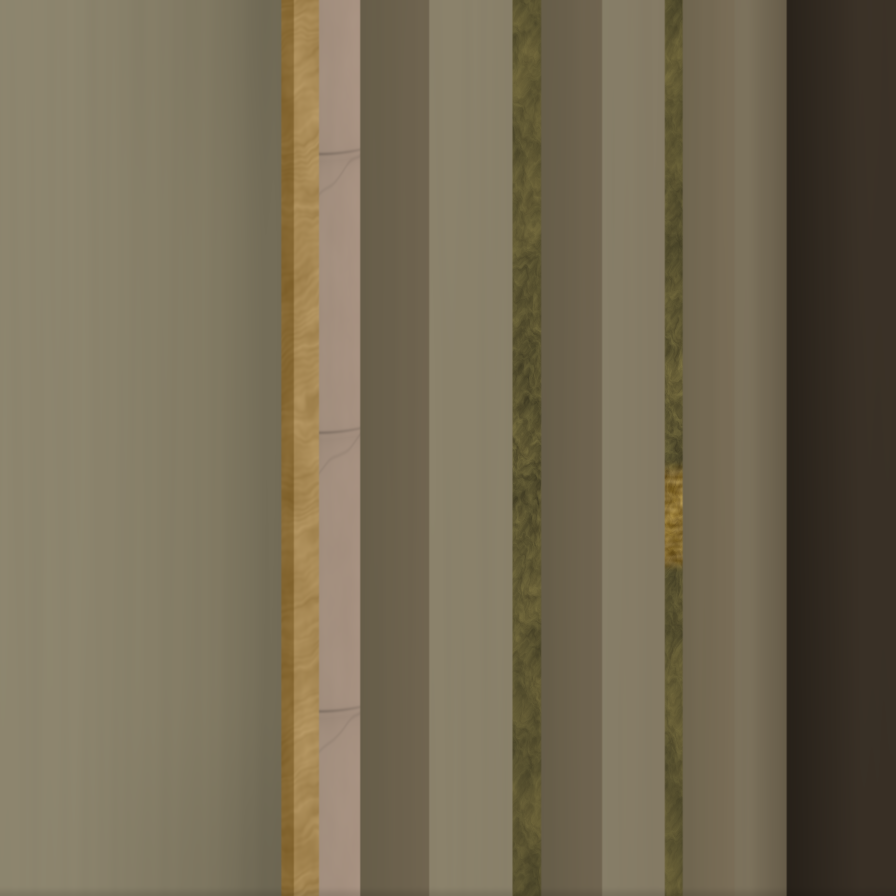
A Shadertoy shader for this texture:

```glsl
// Upright wall slats with a timber strip, pale stone, mossy gaps and a dark end panel.

float hash(vec2 p) {
    vec3 q = fract(vec3(p.xyx) * 0.1031);
    q += dot(q, q.yzx + 33.33);
    return fract((q.x + q.y) * q.z);
}

vec2 gradientAt(vec2 cell) {
    float angle = 6.28318 * hash(cell + 17.0);
    return vec2(cos(angle), sin(angle));
}

// Gradient noise, roughly -0.7 to 0.7
float noise(vec2 p) {
    vec2 i = floor(p), f = p - i;
    vec2 u = f * f * f * (f * (f * 6.0 - 15.0) + 10.0);
    vec2 e = vec2(1.0, 0.0);
    float low = mix(dot(gradientAt(i), f), dot(gradientAt(i + e), f - e), u.x);
    float high = mix(dot(gradientAt(i + e.yx), f - e.yx),
                     dot(gradientAt(i + 1.0), f - 1.0), u.x);
    return mix(low, high, u.y);
}

float fbm(vec2 p) {
    float sum = 0.0, weight = 0.6;
    for (int i = 0; i < 4; i++) {
        sum += weight * noise(p);
        p = mat2(1.6, 1.2, -1.2, 1.6) * p + 7.3;
        weight *= 0.55;
    }
    return sum;
}

// Soft-edged coverage of everything right of an edge
float rightOf(float x, float edge, float blur) {
    return smoothstep(edge - blur, edge + blur, x);
}

// Horizontal blend between two colours over a span
vec3 ramp(float x, float from, float to, vec3 a, vec3 b) {
    return mix(a, b, clamp((x - from) / (to - from), 0.0, 1.0));
}

vec3 wall(vec2 p) {
    vec3 c = ramp(p.x, 0.08, 0.29, vec3(0.55, 0.52, 0.43), vec3(0.495, 0.465, 0.375));
    float corner = smoothstep(0.23, 0.315, p.x);
    float ends = smoothstep(0.25, 0.0, p.y) + 0.5 * smoothstep(0.7, 1.0, p.y);
    return c * (1.0 - 0.09 * corner - 0.05 * ends * smoothstep(0.0, 0.3, p.x));
}

vec3 timber(vec2 p, float sideEdge, float blur) {
    float warp = fbm(p * vec2(14.0, 9.0));
    float grain = noise(vec2(p.x * 18.0, p.y * 125.0 - p.x * 45.0 + warp * 5.0));
    float blotch = fbm(p * vec2(22.0, 11.0) + 4.0);
    vec3 front = vec3(0.66, 0.54, 0.335) + 0.07 * grain + 0.10 * blotch;
    vec3 side = vec3(0.53, 0.41, 0.20) + 0.04 * grain + 0.09 * blotch;
    return mix(side, front, rightOf(p.x, sideEdge, blur));
}

vec3 stone(vec2 p, float left, float right, float period) {
    float across = (p.x - left) / (right - left);
    vec3 c = mix(vec3(0.63, 0.555, 0.49), vec3(0.66, 0.575, 0.51), across);
    c += 0.018 * fbm(p * vec2(30.0, 12.0));
    // Curved joints and faint veins below them
    float y = p.y - 0.206 - 0.005 * across * across;
    float row = floor(y / period + 0.5);
    float d = y - row * period;
    float joint = exp(-pow(d / 0.0020, 2.0)) * (1.0 - 0.5 * across);
    float veinY = -0.045 + 0.038 * across + 0.012 * noise(vec2(across * 2.0, row));
    float vein = exp(-pow((d - veinY) / 0.0025, 2.0));
    float shade = exp(-abs(d + 0.008) / 0.012);
    return c * (1.0 - 0.17 * joint - 0.05 * vein - 0.04 * shade);
}

vec3 moss(vec2 p, float warmth) {
    float broad = fbm(p * vec2(28.0, 16.0));
    float fine = fbm(p * vec2(110.0, 75.0) + broad * 3.0);
    float lively = 0.55 + 0.45 * exp(-pow((p.y - 0.5) / 0.22, 2.0));
    vec3 c = vec3(0.365, 0.335, 0.195) + vec3(0.15, 0.13, 0.07) * broad;
    c += lively * vec3(0.17, 0.16, 0.09) * fine;
    return c + warmth * (vec3(0.16, 0.09, 0.0) + 0.16 * noise(p * vec2(70.0, 170.0)));
}

vec3 darkPanel(vec2 p, float left) {
    vec3 c = ramp(p.x, left, 0.96, vec3(0.155, 0.13, 0.10), vec3(0.225, 0.19, 0.15));
    return c * (1.0 + 0.06 * (p.y - 0.5));
}

void mainImage(out vec4 fragColor, in vec2 fragCoord) {
    vec2 p = fragCoord / iResolution.xy;
    float x = p.x;
    float blur = max(0.0013, 0.75 / iResolution.x);
    vec3 shadow = vec3(0.40, 0.365, 0.285), shadowLit = vec3(0.44, 0.395, 0.315);
    vec3 lit = vec3(0.545, 0.51, 0.42), litDim = vec3(0.515, 0.475, 0.39);

    // Layers from left to right, each covering what lies beyond its edge
    vec3 c = wall(p);
    c = mix(c, timber(p, 0.328, blur), rightOf(x, 0.314, blur));
    c = mix(c, stone(p, 0.356, 0.402, 0.311), rightOf(x, 0.356, blur));
    c = mix(c, ramp(x, 0.402, 0.479, shadow, shadowLit), rightOf(x, 0.402, blur));
    c = mix(c, ramp(x, 0.479, 0.572, lit, lit * 0.98), rightOf(x, 0.479, blur));
    c = mix(c, moss(p, 0.0), rightOf(x, 0.572, blur));
    c = mix(c, ramp(x, 0.604, 0.672, shadow, shadowLit), rightOf(x, 0.604, blur));
    c = mix(c, ramp(x, 0.672, 0.742, lit * 0.97, litDim), rightOf(x, 0.672, blur));
    float golden = rightOf(p.y, 0.368, 0.008) * (1.0 - rightOf(p.y, 0.477, 0.012));
    c = mix(c, moss(p + vec2(0.3, 0.0), golden), rightOf(x, 0.742, blur));
    c = mix(c, ramp(x, 0.762, 0.82, shadow * 1.09, shadowLit * 1.09), rightOf(x, 0.762, blur));
    vec3 rounded = ramp(x, 0.835, 0.878, vec3(0.485, 0.445, 0.36), vec3(0.40, 0.36, 0.285));
    c = mix(c, rounded, rightOf(x, 0.82, blur));
    c = mix(c, darkPanel(p, 0.878), rightOf(x, 0.878, blur));

    // Faint vertical streaks and a thin darkening along the lower border
    c *= 1.0 + 0.018 * noise(vec2(x * 90.0, p.y * 1.5));
    c *= 1.0 - 0.10 * smoothstep(0.012, 0.0, p.y);
    fragColor = vec4(c, 1.0);
}
```
